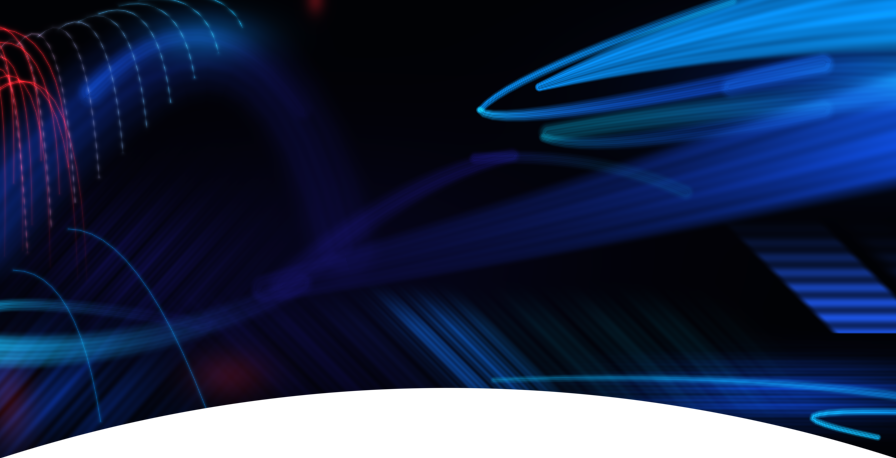
A Shadertoy shader for this background:

```glsl
// Silky ribbons of blue light over a near-black field above a white hill.
// Ribbons are quadratic curves of varying width with layered-sine strands;
// glows, slanted streaks and fine threads are screened on top.
#define CYAN vec3(.05, .68, .92)
#define AZURE vec3(.02, .52, .9)
#define BLUE vec3(.04, .25, .8)
#define INDIGO vec3(.07, .06, .4)
#define TEAL vec3(.01, .28, .36)
#define RED vec3(.55, .08, .1)
#define NIGHT vec3(.005, .006, .018)
#define SEGMENTS 12
#define THREADS 10
#define HILL_TOP .153
#define HILL_RADIUS 3.2

vec2 p;      // position, canvas height = 1
vec3 color;  // light gathered so far

void screen(vec3 light) { color += (1. - color) * clamp(light, 0., 1.); }

float hash(float n) { return fract(sin(n * 91.7) * 437.5); }

// Layered sines, 0 to 1
float strands(float u, float t) {
    return .5 + .24 * sin(u * 5. + t * 4.) + .15 * sin(u * 13. - t * 6.) + .11 * sin(u * 29. + t * 3.);
}

float glow(float x, float y, float w, float h) {
    vec2 q = (p - vec2(x, y)) / vec2(w, h);
    return exp(-dot(q, q));
}

float band(float x, float lo, float hi, float soft) {
    return smoothstep(lo - soft, lo + soft, x) * (1. - smoothstep(hi - soft, hi + soft, x));
}

// Signed distance to the curve ab.xy, ab.zw, c and the position along it
vec2 curve(vec4 ab, vec2 c) {
    vec2 from = ab.xy, result = vec2(0);
    float best = 1e3;
    for (int i = 1; i <= SEGMENTS; i++) {
        float t = float(i) / float(SEGMENTS);
        vec2 to = mix(mix(ab.xy, ab.zw, t), mix(ab.zw, c, t), t);
        vec2 e = to - from, v = p - from;
        float h = clamp(dot(v, e) / dot(e, e), 0., 1.), d = length(v - e * h);
        if (d < best) {
            best = d;
            result = vec2(e.x * v.y < e.y * v.x ? -d : d, t + (h - 1.) / float(SEGMENTS));
        }
        from = to;
    }
    return result;
}

// w = start width, end width, edge softness
void ribbon(vec4 ab, vec2 c, vec3 w, vec3 start, vec3 end) {
    vec2 k = curve(ab, c);
    float aa = .7 / iResolution.y, width = mix(w.x, w.y, k.y);
    float body = 1. - smoothstep(width * (1. - w.z) - aa, width + aa, abs(k.x));
    vec3 tint = mix(start, end, k.y * (2. - k.y));
    screen(tint * body * (.65 + .45 * strands(k.x / width, k.y)));
}

float line(vec4 ab, vec2 c) { return exp(-abs(curve(ab, c).x) * 400.); }

// Arch, low loops and dim central strands
void leftLight() {
    ribbon(vec4(-.05, .5, .56, 1.29), vec2(.75, .46), vec3(.14, .1, .85), BLUE * .55, INDIGO * .3);
    ribbon(vec4(.2, .8, .45, 1.06), vec2(.66, .76), vec3(.04, .03, .9), BLUE * .7, INDIGO * .2);
    screen(glow(.45, .92, .12, .05) * AZURE * .4);
    ribbon(vec4(-.02, .235, .35, .22), vec2(.66, .38), vec3(.045, .03, .6), CYAN * .8, INDIGO * .25);
    ribbon(vec4(-.02, .33, .1, .35), vec2(.45, .29), vec3(.015, .02, .6), CYAN * .7, INDIGO * .2);
    ribbon(vec4(.62, .38, .9, .62), vec2(1.12, .66), vec3(.045, .02, .7), INDIGO * .25, INDIGO * .5);
    ribbon(vec4(1.04, .655, 1.3, .67), vec2(1.5, .58), vec3(.016, .02, .6), INDIGO * .5, TEAL * .3);
}

// Diagonal sweep, bright fan and its hooked outline
void rightLight() {
    ribbon(vec4(2.05, .74, 1.25, .52), vec2(.58, .37), vec3(.14, .035, .3), BLUE * 1.1, INDIGO * .25);
    ribbon(vec4(2.1, .83, 1.8, .87), vec2(1.6, .81), vec3(.09, .03, .7), AZURE * .8, BLUE * .5);
    ribbon(vec4(2, .8, 1.5, .76), vec2(1.2, .71), vec3(.05, .025, .7), BLUE * .7, TEAL);
    ribbon(vec4(1.19, .7, 1.3, .66), vec2(1.8, .76), vec3(.012, .03, .6), TEAL, BLUE * .4);
    ribbon(vec4(2.1, 1.02, 1.6, .96), vec2(1.18, .81), vec3(.14, .01, .25), AZURE * 1.1, AZURE);
    ribbon(vec4(1.6, 1, 1.12, .84), vec2(1.05, .76), vec3(.016, .008, .6), AZURE * .6, AZURE);
    ribbon(vec4(1.05, .76, 1.08, .71), vec2(1.8, .86), vec3(.009, .03, .6), CYAN, BLUE * .7);
    screen(glow(1.95, .8, .45, .16) * BLUE * .35);
}

// Slanted streaks, striped panel and low glows
void lowLight() {
    float s = p.x + p.y, r = p.x - .9 * p.y, low = band(p.y, .12, .33, .06);
    vec3 c = low * band(s, 1.16, 1.34, .05) * strands(s * 16., 0.) * (BLUE + TEAL) * .45;
    c += low * band(s, .7, 1.85, .15) * strands(s * 9., 1.) * mix(INDIGO, TEAL, smoothstep(.9, 1.5, s)) * .32;
    c += glow(.28, .42, .22, .14) * strands(r * 15., 0.) * INDIGO * .5;
    float panel = band(s, 2.1, 2.31, .012) + .35 * band(s, 2.36, 2.46, .03);
    panel *= smoothstep(.27, .275, p.y) * (1. - smoothstep(.3, .54, p.y));
    c += panel * (.72 + .28 * sin(p.y * 190.)) * (BLUE + .06);
    c += glow(1.72, .14, .32, .06) * BLUE * (.4 + .6 * strands(p.y * 25., p.x));
    c += glow(.06, .14, .28, .13) * BLUE * .65 * strands(r * 8., 2.);
    c += (glow(.5, .18, .08, .05) + glow(.02, .12, .05, .09)) * RED * .3;
    screen(c);
    ribbon(vec4(1.08, .17, 1.6, .19), vec2(2, .13), vec3(.008, .014, .8), TEAL, AZURE * .7);
    ribbon(vec4(2, .1, 1.6, .11), vec2(1.92, .045), vec3(.01, .008, .7), AZURE, CYAN);
}

// Fine falling threads, red at the left and cyan further in
void threads() {
    vec3 c = glow(.69, 1., .02, .03) * RED * .5;
    for (int i = 0; i < THREADS; i++) {
        float f = float(i) / float(THREADS - 1), h = hash(float(i) + 1.);
        vec2 tip = mix(vec2(.06, .45), vec2(.53, .94), f);
        float dots = .5 + .3 * sin(p.y * 260.);
        c += line(vec4(.4 * f - .05, .87 + .15 * f, tip.x - .03, 1.02), tip) * dots * mix(RED, CYAN, .2 + .7 * f);
        vec2 foot = vec2(.01 + .18 * f, .38 + .3 * h);
        c += line(vec4(-.05, .76 + .2 * h, .02 + .15 * f, .98), foot) * smoothstep(.3, 1., p.y) * RED;
    }
    c += line(vec4(.03, .41, .17, .41), vec2(.22, .08)) * AZURE * .45;
    screen(c + line(vec4(.15, .5, .3, .5), vec2(.45, .11)) * AZURE * .45);
}

void mainImage(out vec4 fragColor, in vec2 fragCoord) {
    p = fragCoord / iResolution.xy * vec2(1.96, 1);
    color = NIGHT + INDIGO * .22 * glow(.7, .42, .55, .25);
    leftLight();
    rightLight();
    lowLight();
    threads();
    // White hill
    float hill = length(p - vec2(.98, HILL_TOP - HILL_RADIUS)) - HILL_RADIUS;
    float aa = .8 / iResolution.y;
    fragColor = vec4(mix(vec3(1), color, smoothstep(-aa, aa, hill)), 1);
}
```
